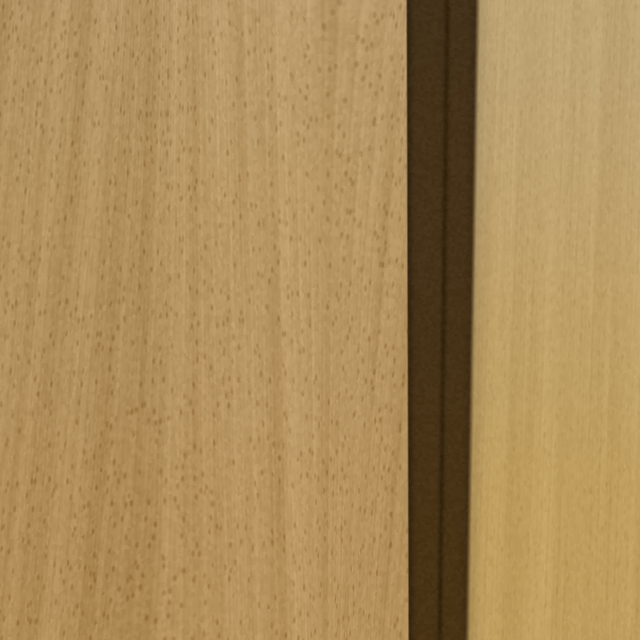
A three.js fragment shader for this texture:

```glsl
// Two pale wooden panels with a dark upright gap and an inner seam between them.
// Grain is layered sines in leaning coordinates; pores and mottling are cellular
// noise stretched along the grain; smooth gradients give the light on each panel.

varying vec2 vUv;

const float TAU = 6.2831853;

// Gap geometry: x at the bottom, x at the top
const vec2 GAP_LEFT = vec2(0.6385, 0.6355);
const vec2 GAP_RIGHT = vec2(0.7305, 0.7465);
const vec2 SEAM = vec2(0.687, 0.699);

// Colours
const vec3 LEFT_LOW = vec3(0.685, 0.545, 0.335);
const vec3 LEFT_HIGH = vec3(0.700, 0.575, 0.385);
const vec3 RIGHT_LOW = vec3(0.745, 0.615, 0.365);
const vec3 RIGHT_HIGH = vec3(0.745, 0.640, 0.450);
const vec3 GAP_LOW = vec3(0.285, 0.200, 0.080);
const vec3 GAP_HIGH = vec3(0.265, 0.192, 0.098);
const vec3 SEAM_COLOR = vec3(0.190, 0.130, 0.045);

// Strengths of the surface detail
const float LEFT_GRAIN = 0.026;
const float RIGHT_GRAIN = 0.017;
const float MOTTLE = 0.055;
const float PORE_DEPTH = 0.075;

vec2 hash2(vec2 p) {
  vec3 q = fract(vec3(p.xyx) * vec3(0.1031, 0.1030, 0.0973));
  q += dot(q, q.yzx + 33.33);
  return fract((q.xx + q.yz) * q.zy);
}

// x: distance to the nearest cell point, y: random value of that cell
vec2 cellular(vec2 p) {
  vec2 cell = floor(p);
  vec2 nearest = vec2(9.0, 0.0);
  for (int j = -1; j <= 1; j++) {
    for (int i = -1; i <= 1; i++) {
      vec2 id = cell + vec2(float(i), float(j));
      vec2 h = hash2(id);
      float d = length(id + h - p);
      if (d < nearest.x) nearest = vec2(d, fract(h.x * 7.0 + h.y * 13.0));
    }
  }
  return nearest;
}

// Straightens the leaning grain, so that x is constant along each fibre
vec2 grainCoords(vec2 uv, float onRight) {
  float upright = smoothstep(0.14, 0.36, uv.x) * (1.0 - smoothstep(0.46, 0.61, uv.x));
  float lean = mix(0.085 - 0.105 * upright, 0.035, onRight);
  return vec2(uv.x - lean * (uv.y - 0.5), uv.y);
}

// Layered sines across the fibres, slowly wandering along them
float streaks(vec2 p) {
  float sum = 0.0;
  float freq = 9.0;
  float amp = 0.5;
  for (int i = 0; i < 7; i++) {
    float k = float(i);
    float wander = 0.7 * sin(p.y * (3.0 + 1.7 * k) + k * 2.1 + p.x * 11.0);
    float fade = 0.65 + 0.35 * sin(p.y * (4.0 + k) + p.x * (17.0 + 9.0 * k) + k);
    sum += amp * fade * sin(TAU * freq * p.x + wander + k * 1.9);
    freq *= 1.63;
    amp *= 0.93;
  }
  return sum;
}

float ridge(float x, float center, float width) {
  float d = (x - center) / width;
  return exp(-d * d);
}

vec3 wood(vec2 uv, float onRight) {
  vec2 p = grainCoords(uv, onRight);

  // Light on each panel
  vec3 left = mix(LEFT_LOW, LEFT_HIGH, uv.y);
  left += 0.026 * smoothstep(0.23, 0.30, p.x) - 0.012 * smoothstep(0.52, 0.64, uv.x);
  left -= 0.016 * ridge(uv.x, 0.20, 0.07) * (1.0 - uv.y);
  vec3 right = mix(RIGHT_LOW, RIGHT_HIGH, smoothstep(0.1, 1.0, uv.y));
  vec3 color = mix(left, right, onRight);

  // Fibres and a few broad pale bands
  float grain = streaks(p + vec2(onRight * 0.37, 0.0));
  color += grain * mix(LEFT_GRAIN, RIGHT_GRAIN, onRight) * vec3(0.92, 1.0, 1.05);
  float bands = ridge(p.x, 0.055, 0.006) + ridge(p.x, 0.124, 0.007)
              + ridge(p.x, 0.452, 0.012) + 0.6 * ridge(p.x, 0.855, 0.008);
  color += 0.025 * bands;

  // Soft mottling and short dark pores
  vec2 speck = cellular(p * vec2(210.0, 120.0));
  color += MOTTLE * (speck.y - 0.5) * (1.0 - 0.7 * speck.x) * mix(1.0, 0.65, onRight);
  vec2 pore = cellular(p * vec2(95.0, 42.0) + 17.0);
  float fleck = (1.0 - smoothstep(0.08, 0.32, pore.x)) * step(0.62, pore.y);
  color -= PORE_DEPTH * fleck * mix(1.0, 0.3, onRight) * vec3(0.9, 1.0, 1.0);
  return color;
}

vec3 gap(vec2 uv, float leftEdge, float rightEdge, float seam) {
  vec3 color = mix(GAP_LOW, GAP_HIGH, uv.y);
  color *= 1.0 - 0.28 * ridge(uv.x, leftEdge, 0.008);
  color *= 1.0 - 0.12 * smoothstep(rightEdge - 0.018, rightEdge, uv.x);
  color = mix(color, SEAM_COLOR, 0.85 * ridge(uv.x, seam, 0.0045));
  return color + 0.025 * (cellular(uv * 190.0).y - 0.5);
}

void main() {
  vec2 uv = vUv;
  float leftEdge = mix(GAP_LEFT.x, GAP_LEFT.y, uv.y);
  float rightEdge = mix(GAP_RIGHT.x, GAP_RIGHT.y, uv.y);
  float seam = mix(SEAM.x, SEAM.y, uv.y);

  float onRight = step(0.5 * (leftEdge + rightEdge), uv.x);
  vec3 color = wood(uv, onRight);
  color *= 1.0 - 0.10 * onRight * ridge(uv.x, rightEdge, 0.016);

  // Crisp left edge, softer rounded right edge
  float inside = smoothstep(leftEdge - 0.002, leftEdge + 0.002, uv.x)
               * (1.0 - smoothstep(rightEdge - 0.005, rightEdge + 0.005, uv.x));
  color = mix(color, gap(uv, leftEdge, rightEdge, seam), inside);
  gl_FragColor = vec4(color, 1.0);
}
```
